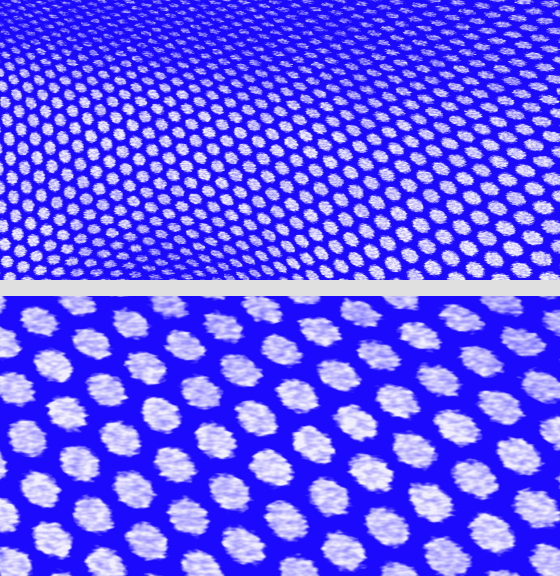
Top: the whole. Bottom: its middle third, enlarged.
A Shadertoy shader for this texture:

```glsl
// Pale dots in staggered rows on blue, printed on a rippling cloth.
// A smooth map bends the canvas into lattice space (u along a row, v across
// rows); dots are discs there, and gradient noise wears their ink and edges.

#define BASE_BLUE vec3(0.11, 0.04, 0.99)
#define INK_WHITE vec3(0.94, 0.93, 0.99)
#define DOT_RADIUS 0.332
#define ROW_HEIGHT 0.866
#define TOP_SQUEEZE 40.0
#define FOLD_SQUEEZE 5.0
#define GRAIN_SCALE vec2(68.0, 150.0)
#define GRAIN_AMOUNT 0.34
#define EDGE_WEAR 0.07
#define EDGE_SOFTNESS 0.04
#define DOT_VARIATION 0.1

float hash(vec2 p) {
    vec3 q = fract(p.xyx * vec3(0.1031, 0.1030, 0.0973));
    q += dot(q, q.yzx + 33.33);
    return fract((q.x + q.y) * q.z);
}

float cornerSlope(vec2 cell, vec2 offset) {
    float angle = 6.2832 * hash(cell);
    return dot(vec2(cos(angle), sin(angle)), offset);
}

// Gradient noise, roughly -0.7 to 0.7
float gradientNoise(vec2 p) {
    vec2 cell = floor(p), f = fract(p);
    vec2 w = f * f * f * (f * (f * 6.0 - 15.0) + 10.0);
    vec2 e = vec2(0.0, 1.0);
    float low = mix(cornerSlope(cell, f), cornerSlope(cell + e.yx, f - e.yx), w.x);
    float high = mix(cornerSlope(cell + e, f - e), cornerSlope(cell + 1.0, f - 1.0), w.x);
    return mix(low, high, w.y);
}

// Canvas position (height = 1) to dot lattice; one unit per dot and per row
vec2 clothLattice(vec2 p) {
    float x = p.x, depth = 1.0 - p.y;

    // Columns widen to the right and lean with depth
    float u = 17.0 * x - 1.8 * x * x + 6.0 * depth * (1.0 - 0.25 * x);

    // Rows crowd together at the top and in a fold at the lower left
    float reach = 0.2 + 0.07 * x + 0.04 * x * x;
    float squeeze = TOP_SQUEEZE - 25.0 * smoothstep(0.3, 2.4, x);
    float foldX = (x - 0.6) / 0.45;
    float v = 14.0 * depth + squeeze * reach * tanh(depth / reach);
    v += FOLD_SQUEEZE * exp(-foldX * foldX) * pow(max(depth, 0.0), 5.0);

    // Overall descent of the rows, easing to the right
    v += 3.0 * x * x - 14.0 * x;
    return vec2(u, v);
}

void mainImage(out vec4 fragColor, in vec2 fragCoord) {
    vec2 p = fragCoord / iResolution.y;
    float pixel = 1.0 / iResolution.y;

    // Lattice position and its local rate of change
    vec2 lattice = clothLattice(p);
    const float stepSize = 0.002;
    vec2 alongX = (clothLattice(p + vec2(stepSize, 0.0)) - lattice) / stepSize;
    vec2 alongY = (clothLattice(p - vec2(0.0, stepSize)) - lattice) / stepSize;
    float rowDensity = abs(alongY.y);

    // Nearest dot, with alternate rows shifted half a step
    float row = floor(lattice.y);
    float column = lattice.x + 0.5 * mod(row, 2.0);
    vec2 local = vec2(fract(column) - 0.5, (fract(lattice.y) - 0.5) * ROW_HEIGHT);
    float radius = length(local);

    // Edge softness: one pixel measured across the dot rim, plus ink bleed
    vec2 rim = local / max(radius, 0.001) * vec2(1.0, ROW_HEIGHT);
    float soft = pixel * length(vec2(dot(rim, alongX), dot(rim, alongY)));
    soft = 0.8 * soft + EDGE_SOFTNESS;

    // Fine weave grain and broad patches of wear
    float grain = gradientNoise(p * GRAIN_SCALE)
                + 0.6 * gradientNoise(p * GRAIN_SCALE * 1.9 + 17.0);
    float patches = gradientNoise(p * 5.0 + 4.0);

    // Dots thin out and break into threads where the cloth turns away
    float facing = 1.0 - smoothstep(15.0, 46.0, rowDensity);
    float wear = EDGE_WEAR * mix(2.0, 1.0, facing);
    float size = DOT_RADIUS * mix(0.82, 1.04, facing) + wear * grain;
    float dotMask = 1.0 - smoothstep(-soft, soft, radius - size);

    // Ink strength varies by fold, by dot and by thread
    float dotTone = hash(vec2(floor(column), row) + 50.0) - 0.5;
    float ink = mix(0.45, 0.85, facing) + DOT_VARIATION * dotTone;
    ink += GRAIN_AMOUNT * mix(1.5, 1.0, facing) * grain + 0.12 * patches;

    vec3 color = mix(BASE_BLUE, INK_WHITE, dotMask * clamp(ink, 0.0, 1.0));
    fragColor = vec4(color, 1.0);
}
```
